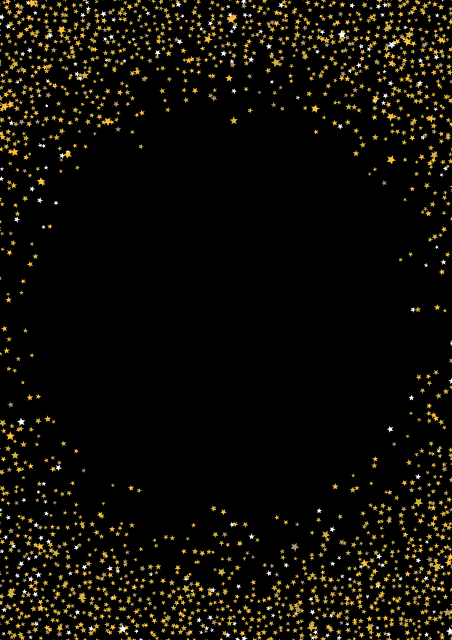
Reproduce this background procedurally as a Shadertoy shader.

```glsl
// A black page framed by gold, amber, tan and white five-pointed confetti stars.
// Jittered grids of stars are drawn in two sizes; the chance that a cell holds
// a star grows with distance from an empty disc in the middle.
#define FINE_CELL 0.0115
#define LARGE_CELL 0.034
#define FINE_RADIUS 0.0046
#define LARGE_RADIUS 0.0069
#define FINE_CHANCE 0.95
#define LARGE_CHANCE 0.36
#define CLEAR_RADIUS 0.278
#define FULL_RADIUS 0.462
#define FALLOFF 1.6
#define INNER_RATIO 0.5
#define JITTER 0.86

const vec3 BACKDROP = vec3(0.004, 0.0, 0.0);
const vec3 OLIVE_GOLD = vec3(0.83, 0.71, 0.25);
const vec3 AMBER = vec3(1.0, 0.76, 0.24);
const vec3 TAN = vec3(0.69, 0.59, 0.42);
const vec3 WHITE = vec3(1.0);

// Integer hash: three random values in 0..1 for a cell and a seed
vec3 hash3(vec2 cell, int seed) {
    uvec3 v = uvec3(ivec3(ivec2(cell) + 4096, seed));
    v = v * 1664525u + 1013904223u;
    v.x += v.y * v.z; v.y += v.z * v.x; v.z += v.x * v.y;
    v ^= v >> 16u;
    v.x += v.y * v.z; v.y += v.z * v.x; v.z += v.x * v.y;
    return vec3(v >> 8u) / 16777216.0;
}

// Signed distance to a five-pointed star
float starDistance(vec2 p, float radius) {
    const vec2 k1 = vec2(0.80902, -0.58779);
    const vec2 k2 = vec2(-k1.x, k1.y);
    p.x = abs(p.x);
    p -= 2.0 * max(dot(k1, p), 0.0) * k1;
    p -= 2.0 * max(dot(k2, p), 0.0) * k2;
    p.x = abs(p.x);
    p.y -= radius;
    vec2 edge = INNER_RATIO * vec2(-k1.y, k1.x) - vec2(0.0, 1.0);
    float along = clamp(dot(p, edge) / dot(edge, edge), 0.0, radius);
    return length(p - edge * along) * sign(p.y * edge.x - p.x * edge.y);
}

// Star density: zero in the central disc, one at the far rim
float density(vec2 p) {
    float rim = (length(p) - CLEAR_RADIUS) / (FULL_RADIUS - CLEAR_RADIUS);
    return pow(clamp(rim, 0.0, 1.0), FALLOFF);
}

vec3 starColor(float pick) {
    if (pick < 0.53) return OLIVE_GOLD;
    if (pick < 0.81) return AMBER;
    return pick < 0.90 ? TAN : WHITE;
}

// Paint one jittered grid of stars over the colour so far
vec3 paintStars(vec3 color, vec2 p, float cellSize, float radius,
                float chance, int seed, float pixel) {
    vec2 home = floor(p / cellSize);
    for (int y = -1; y <= 1; y++)
    for (int x = -1; x <= 1; x++) {
        vec2 cell = home + vec2(x, y);
        vec3 place = hash3(cell, seed);
        vec3 look = hash3(cell, seed + 1);
        vec2 center = (cell + 0.5 + JITTER * (place.xy - 0.5)) * cellSize;
        if (place.z > chance * density(center)) continue;

        float angle = (look.x - 0.5) * 1.2566;
        float c = cos(angle), s = sin(angle);
        vec2 local = mat2(c, -s, s, c) * (p - center);
        float size = radius * mix(0.62, 1.08, look.y);
        float cover = clamp(0.5 - starDistance(local, size) / pixel, 0.0, 1.0);
        color = mix(color, starColor(look.z), cover);
    }
    return color;
}

void mainImage(out vec4 fragColor, in vec2 fragCoord) {
    // Centred coordinates, one unit per canvas height
    vec2 p = (fragCoord - 0.5 * iResolution.xy) / iResolution.y;
    float pixel = 1.0 / iResolution.y;

    vec3 color = BACKDROP;
    color = paintStars(color, p, FINE_CELL, FINE_RADIUS, FINE_CHANCE, 11, pixel);
    color = paintStars(color, p, LARGE_CELL, LARGE_RADIUS, LARGE_CHANCE, 47, pixel);
    fragColor = vec4(color, 1.0);
}
```
